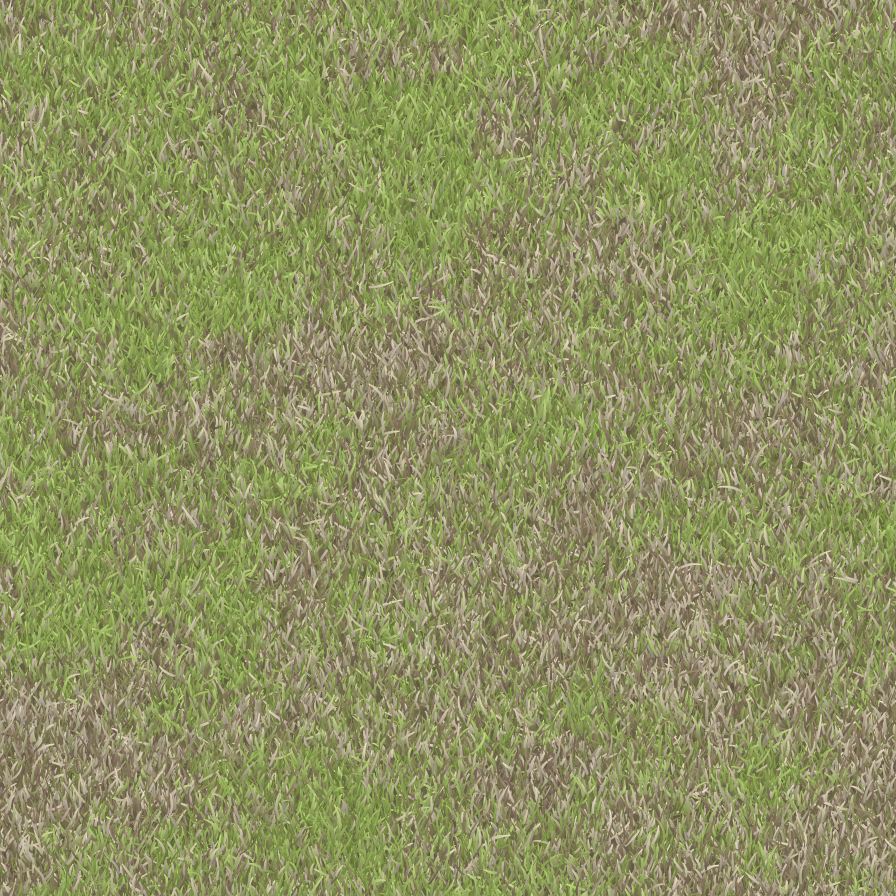
Write a Shadertoy shader that draws this texture.

```glsl
// Dry meadow seen from above: thousands of thin, bent blades of grass and
// straw are painted layer over layer on brown soil. Wrapping noise gathers
// the fresh green blades in clumps, and all cells wrap so the canvas tiles.

const int CELLS = 64;    // blade cells along each side
const int LAYERS = 14;   // blades per cell

// Four random values in 0..1 from integer coordinates
vec4 hash4(ivec2 cell, int seed) {
    uvec4 v = uvec4(uint(cell.x), uint(cell.y), uint(seed), 7u);
    v = v * 1664525u + 1013904u;
    v.x += v.y * v.w; v.y += v.z * v.x; v.z += v.x * v.y; v.w += v.y * v.z;
    v ^= v >> 16u;
    v.x += v.y * v.w; v.y += v.z * v.x; v.z += v.x * v.y; v.w += v.y * v.z;
    return vec4(v >> 8u) / 16777216.0;
}

// Value noise with a whole number of cells per side
float wrapNoise(vec2 uv, ivec2 cells, int seed) {
    vec2 p = uv * vec2(cells);
    ivec2 i = ivec2(floor(p));
    vec2 f = fract(p);
    f = f * f * (3.0 - 2.0 * f);
    float a = hash4(i % cells, seed).x;
    float b = hash4((i + ivec2(1, 0)) % cells, seed).x;
    float c = hash4((i + ivec2(0, 1)) % cells, seed).x;
    float d = hash4((i + ivec2(1, 1)) % cells, seed).x;
    return mix(mix(a, b, f.x), mix(c, d, f.x), f.y);
}

// Colour of one blade: pick chooses the kind, tone the variant
vec3 bladeColor(float pick, float tone, float greenShare) {
    vec3 olive = vec3(0.50, 0.50, 0.32);
    vec3 brown = vec3(0.52, 0.45, 0.37);
    vec3 straw = mix(vec3(0.64, 0.59, 0.47), vec3(0.75, 0.71, 0.64), tone * tone);
    vec3 dry = tone < 0.32 ? olive : (tone < 0.62 ? brown : straw);
    vec3 green = mix(vec3(0.45, 0.55, 0.22), vec3(0.63, 0.71, 0.42), tone);
    return mix(dry, green, smoothstep(-0.12, 0.12, greenShare - pick));
}

void mainImage(out vec4 fragColor, in vec2 fragCoord) {
    vec2 uv = fragCoord / iResolution.xy;
    vec2 p = uv * float(CELLS);
    ivec2 home = ivec2(floor(p));
    float pixel = float(CELLS) / iResolution.y;

    // Share of green blades, in clumps of several sizes
    float clump = 0.35 * wrapNoise(uv, ivec2(5, 6), 101)
                + 0.37 * wrapNoise(uv, ivec2(12, 15), 102)
                + 0.28 * wrapNoise(uv, ivec2(26, 31), 103);
    float greenShare = clamp(0.45 + 2.2 * (clump - 0.5), 0.04, 0.96);

    // Soil with fine mottling
    float mottle = wrapNoise(uv, ivec2(150, 110), 104);
    vec3 color = mix(vec3(0.43, 0.38, 0.30), vec3(0.43, 0.44, 0.27), greenShare);
    color *= 0.82 + 0.36 * mottle;

    // Blades, with the lower ones in front
    for (int layer = 0; layer < LAYERS; layer++) {
        for (int y = 1; y >= -1; y--) {
            for (int x = -1; x <= 1; x++) {
                ivec2 cell = home + ivec2(x, y);
                vec4 h = hash4((cell + CELLS) % CELLS, layer);
                vec4 k = fract(h.wzyx * 61.0 + h.yxwz * 37.0);

                // Mostly upright, a few lying flat
                float lean = (h.z - 0.5) * (k.x > 0.85 ? 2.8 : 1.3);
                vec2 along = vec2(sin(lean), cos(lean));
                vec2 q = p - vec2(cell) - h.xy;
                float reach = mix(0.35, 0.92, k.y * k.y);
                float t = dot(q, along) / reach;
                float bend = (k.z - 0.5) * 0.5 * reach;
                float across = dot(q, vec2(along.y, -along.x)) - bend * (t * t - 0.4);

                // Tapered outline with soft edges
                float halfWidth = mix(0.045, 0.095, k.w) * (1.0 - 0.55 * max(t, 0.0));
                float cover = clamp((halfWidth - abs(across)) / pixel + 0.5, 0.0, 1.0);
                cover *= clamp((1.0 - abs(t)) * reach / pixel + 0.5, 0.0, 1.0);

                // Shaded root, bright tip
                float light = (1.0 + 0.12 * clamp(t, -1.0, 1.0)) * mix(0.86, 1.16, k.x);
                vec3 blade = bladeColor(h.w, k.w, greenShare) * light;
                color = mix(color, blade, cover);
            }
        }
    }
    fragColor = vec4(color, 1.0);
}
```
